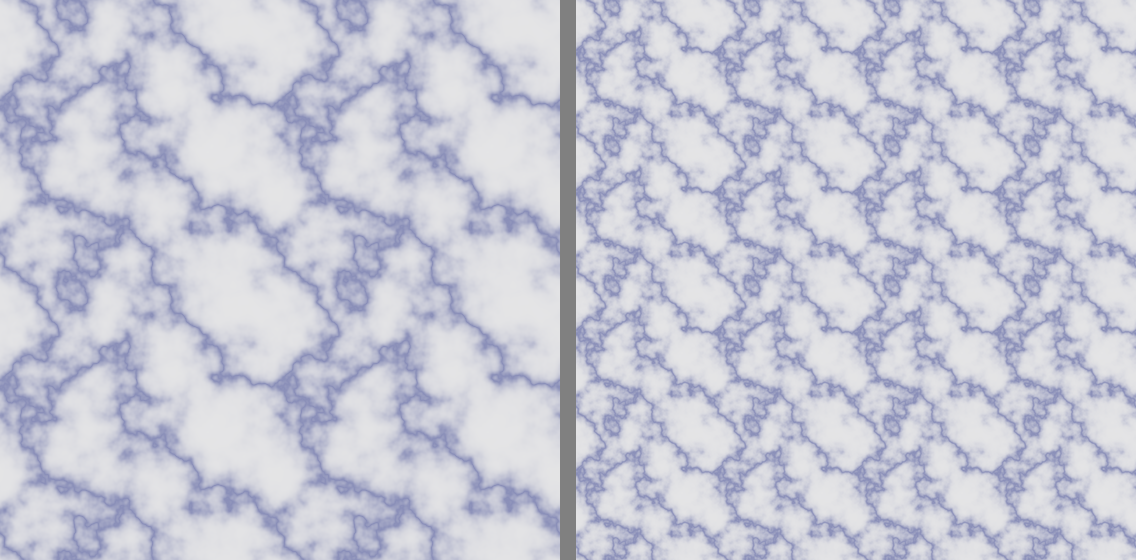
Left: one tile. Right: repeated 2 by 2.
A Shadertoy shader for this texture:

```glsl
// Pale marble with soft blue-violet veins, in two by two seamless repeats.

const float TAU = 6.2831853;

// Random unit gradient at a lattice point
vec2 gradient(ivec2 cell, uint seed) {
    uint h = uint(cell.x) * 1597334677u ^ uint(cell.y) * 3812015801u ^ seed * 2654435769u;
    h = (h ^ (h >> 15)) * 2246822519u;
    h = (h ^ (h >> 13)) * 3266489917u;
    h ^= h >> 16;
    float angle = TAU * float(h & 65535u) / 65536.0;
    return vec2(cos(angle), sin(angle));
}

// Gradient noise that wraps after a whole number of cells
float wrappedNoise(vec2 p, int period, uint seed) {
    vec2 base = floor(p);
    vec2 f = p - base;
    vec2 w = f * f * f * (f * (f * 6.0 - 15.0) + 10.0);
    vec4 corner;
    for (int i = 0; i < 4; i++) {
        ivec2 o = ivec2(i & 1, i >> 1);
        ivec2 cell = (ivec2(base) + o) % period;
        corner[i] = dot(gradient(cell, seed), f - vec2(o));
    }
    return mix(mix(corner.x, corner.y, w.x), mix(corner.z, corner.w, w.x), w.y);
}

// Broad waves set the diagonal course of the veins
float broadWaves(vec2 tile) {
    float u = TAU * tile.x;
    float v = -TAU * tile.y;
    return 0.55 * sin(u - v - 0.21) - 0.22 * cos(u + v + 0.36)
         - 0.21 * cos(v) - 0.06 * sin(u)
         + 0.12 * sin(2.0 * u) - 0.08 * sin(2.0 * v)
         + 0.14 * cos(2.0 * (u + v))
         + 0.08 * cos(2.0 * u - v - 0.67)
         - 0.08 * cos(u - 2.0 * v - 0.78);
}

// Finer octaves make the veins wander, fork and close into loops
float roughness(vec2 tile) {
    float sum = 0.0;
    float amplitude = 0.68;
    int period = 5;
    for (int octave = 0; octave < 5; octave++) {
        vec2 p = tile * float(period) + 0.37 * float(octave + 1);
        sum += amplitude * wrappedNoise(p, period, uint(octave + 3));
        amplitude *= octave < 2 ? 0.6 : 0.42;
        period *= 2;
    }
    return sum;
}

void mainImage(out vec4 fragColor, in vec2 fragCoord) {
    vec2 tile = fract(2.0 * fragCoord / iResolution.xy);
    float field = 0.8 * broadWaves(tile) + roughness(tile);

    // Veins follow the zero line, with a halo that fades exponentially
    float vein = exp(-4.9 * sqrt(field * field + 0.0001));

    vec3 paleStone = vec3(0.898, 0.898, 0.902);
    vec3 veinBlue = vec3(0.525, 0.545, 0.715);
    fragColor = vec4(mix(paleStone, veinBlue, vein), 1.0);
}
```
